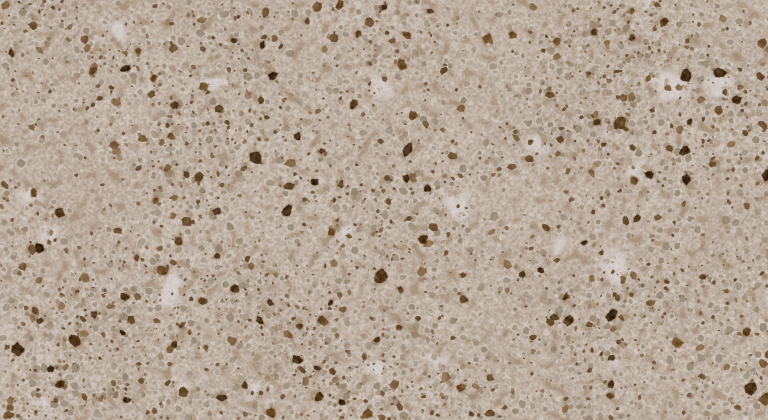
This texture is drawn by a Shadertoy shader. Its source:

```glsl
// Beige engineered stone with brown, grey and pale chips in a finely grained ground.

vec3 hash3(vec2 p) {
    vec3 q = fract(p.xyx * vec3(0.1031, 0.1030, 0.0973));
    q += dot(q, q.yxz + 33.33);
    return fract((q.xxy + q.yzz) * q.zyx);
}

float gradientNoise(vec2 p) {
    p = mat2(0.82, 0.57, -0.57, 0.82) * p;
    vec2 cell = floor(p), f = fract(p);
    vec2 u = f * f * f * (f * (f * 6.0 - 15.0) + 10.0);
    vec4 corner;
    for (int k = 0; k < 4; k++) {
        vec2 o = vec2(k & 1, k >> 1);
        float a = 6.2832 * hash3(cell + o + 71.0).x;
        corner[k] = dot(vec2(cos(a), sin(a)), f - o);
    }
    return 1.5 * mix(mix(corner.x, corner.y, u.x), mix(corner.z, corner.w, u.x), u.y);
}

// Scattered rounded polygons: x = signed distance, yz = random tones of the nearest chip.
vec3 chips(vec2 p, float cells, float density, float minSize, float maxSize, float seed) {
    vec2 g = p * cells, home = floor(g);
    float crowd = density * (1.0 + 0.9 * gradientNoise(p * 3.0 + 5.0));
    vec3 nearest = vec3(1.0, 0.0, 0.0);
    for (int j = -1; j <= 1; j++)
    for (int i = -1; i <= 1; i++) {
        vec2 id = home + vec2(i, j);
        vec3 place = hash3(id + seed), look = hash3(id + seed + 137.0);
        if (place.z > density * (1.0 + 0.9 * gradientNoise(id / cells * 3.0 + 5.0))) continue;

        float turn = 6.2832 * look.x;
        vec2 q = g - id - 0.5 - 0.8 * (place.xy - 0.5);
        q = mat2(cos(turn), -sin(turn), sin(turn), cos(turn)) * q;
        q.y *= 1.0 + 0.6 * look.z;

        float size = mix(minSize, maxSize, look.y * look.y);
        float d = -1.0;
        for (int k = 0; k < 5; k++) {
            vec3 side = hash3(id + seed + 19.0 * float(k + 1));
            float a = 1.2566 * (float(k) + 0.7 * side.x);
            d = max(d, dot(q, vec2(cos(a), sin(a))) - size * (0.7 + 0.5 * side.y));
        }
        d = mix(d, length(q) - 1.05 * size, 0.35);
        if (d < nearest.x) nearest = vec3(d, look.z, fract(look.y * 7.0 + look.x));
    }
    nearest.x /= cells;
    return nearest;
}

float cover(float d, float soft) {
    return 1.0 - smoothstep(-soft, soft, d);
}

void mainImage(out vec4 fragColor, in vec2 fragCoord) {
    vec2 p = fragCoord / iResolution.y;
    float soft = max(0.6 / iResolution.y, 0.0019);

    // Grainy ground
    float fine = gradientNoise(p * 135.0);
    float medium = gradientNoise(p * 66.0 + 9.0);
    float broad = gradientNoise(p * 4.0 + 3.0) + 0.8 * gradientNoise(p * 13.0 + 31.0);
    float grain = 0.85 * fine + 0.55 * medium + 0.22 * broad;
    vec3 color = vec3(0.744, 0.688, 0.634) + grain * vec3(0.080, 0.092, 0.107);

    // Pale slivers
    vec3 pale = chips(p, 56.0, 0.42, 0.18, 0.40, 23.0);
    color = mix(color, vec3(0.815, 0.78, 0.75), (0.4 + 0.5 * pale.z) * cover(pale.x, soft));

    // Translucent grey chips with a light rim
    vec3 grey = chips(p, 43.0, 0.58, 0.20, 0.42, 41.0);
    float rim = cover(abs(grey.x - 0.0022) - 0.0012, soft);
    color = mix(color, vec3(0.83, 0.795, 0.765), 0.75 * grey.z * rim);
    vec3 greyTone = mix(vec3(0.575, 0.52, 0.44), vec3(0.72, 0.675, 0.62), grey.y);
    color = mix(color, greyTone + 0.03 * fine, 0.9 * cover(grey.x, soft));

    // Soft white blotches with ragged rims
    vec3 blotch = chips(p, 4.2, 0.55, 0.07, 0.15, 11.0);
    float ragged = blotch.x + 0.014 * gradientNoise(p * 36.0) + 0.005 * fine;
    color = mix(color, vec3(0.845, 0.815, 0.805) + 0.03 * fine, 0.85 * cover(ragged, 0.013));

    // Tan stains and tiny brown flecks
    float stain = smoothstep(0.25, 0.75, gradientNoise(p * 38.0 + 50.0) + 0.45 * fine);
    color = mix(color, vec3(0.57, 0.455, 0.33), 0.5 * stain);
    vec3 fleck = chips(p, 62.0, 0.20, 0.13, 0.32, 67.0);
    vec3 fleckTone = mix(vec3(0.34, 0.24, 0.13), vec3(0.59, 0.48, 0.35), fleck.z);
    color = mix(color, fleckTone, 0.9 * cover(fleck.x, soft));

    // Brown chips
    vec3 brown = chips(p, 28.0, 0.20, 0.14, 0.33, 83.0);
    vec3 brownTone = mix(vec3(0.36, 0.25, 0.12), vec3(0.56, 0.44, 0.30), brown.z);
    color = mix(color, brownTone + 0.08 * medium, 0.93 * cover(brown.x + 0.001 * fine, soft));

    // Large dark chips in a faint brown halo, shaded unevenly inside
    vec3 dark = chips(p, 15.0, 0.25, 0.11, 0.23, 107.0);
    color = mix(color, vec3(0.52, 0.40, 0.26), 0.45 * cover(dark.x - 0.002 + 0.004 * medium, 0.004));
    vec3 darkTone = mix(vec3(0.20, 0.13, 0.06), vec3(0.44, 0.31, 0.16), dark.z);
    darkTone += 0.11 * medium + 0.05 * fine;
    color = mix(color, darkTone, 0.96 * cover(dark.x + 0.0015 * fine, soft));

    fragColor = vec4(clamp(color, 0.0, 1.0), 1.0);
}
```
